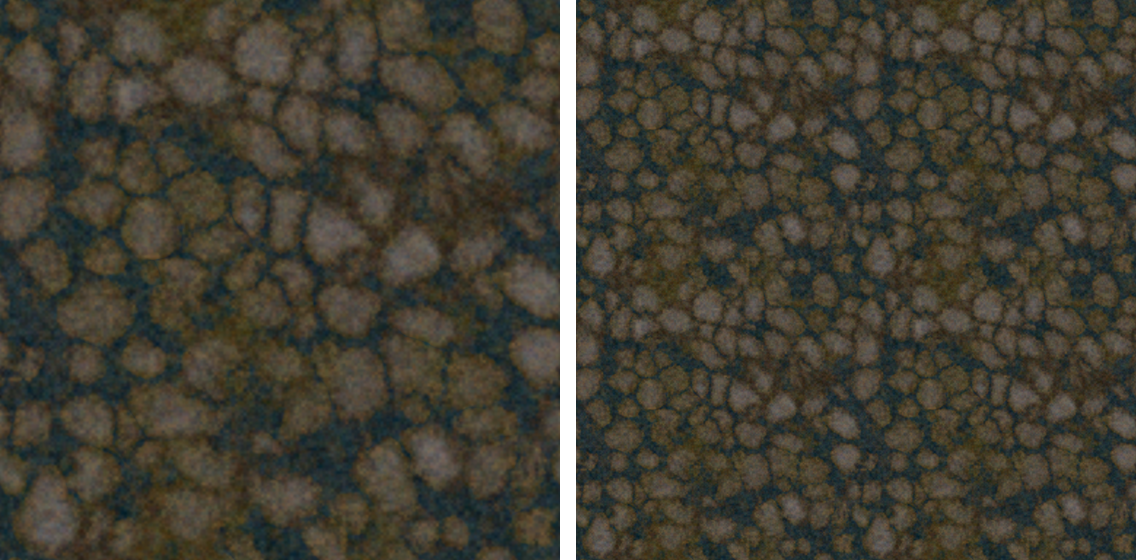
Left: one tile. Right: repeated 2 by 2.
A Shadertoy shader for this texture:

```glsl
// Tiling ground of worn, mossy cobbles with damp blue-green crevices.

const vec3 DAMP  = vec3(0.125, 0.180, 0.190);
const vec3 SOIL  = vec3(0.215, 0.180, 0.130);
const vec3 MOSS  = vec3(0.275, 0.240, 0.110);
const vec3 OCHRE = vec3(0.370, 0.305, 0.180);
const vec3 BROWN = vec3(0.285, 0.250, 0.195);
const vec3 GREY  = vec3(0.395, 0.372, 0.360);

// Integer hash of a wrapped cell: three values from 0 to 1
vec3 hash3(vec2 cell, float period, int seed) {
    uvec3 v = uvec3(uvec2(mod(cell, period) + 0.5), uint(seed));
    v = v * 1664525u + 1013904223u;
    v.x += v.y * v.z; v.y += v.z * v.x; v.z += v.x * v.y;
    v ^= v >> 16u;
    v.x += v.y * v.z; v.y += v.z * v.x; v.z += v.x * v.y;
    return vec3(v >> 16u) / 65535.0;
}

// Three channels of value noise that repeat over the canvas
vec3 noise3(vec2 uv, float period, int seed) {
    vec2 p = uv * period;
    vec2 cell = floor(p);
    vec2 f = p - cell;
    f = f * f * (3.0 - 2.0 * f);
    vec3 low = mix(hash3(cell, period, seed),
                   hash3(cell + vec2(1, 0), period, seed), f.x);
    vec3 high = mix(hash3(cell + vec2(0, 1), period, seed),
                    hash3(cell + vec2(1, 1), period, seed), f.x);
    return mix(low, high, f.y);
}

// Octaves of noise, each twice as fine as the last
vec3 fbm3(vec2 uv, float period, int octaves, int seed) {
    vec3 sum = vec3(0.0);
    float weight = 0.5, total = 0.0;
    for (int i = 0; i < octaves; i++) {
        sum += weight * noise3(uv, period, seed + i);
        total += weight;
        weight *= 0.65;
        period *= 2.0;
    }
    return sum / total;
}

float softMin(float a, float b, float k) {
    float h = max(k - abs(a - b), 0.0) / k;
    return min(a, b) - 0.25 * h * h * k;
}

// Packed leaning ellipses: x = depth inside the nearest stone, y = its tone
vec2 stones(vec2 uv, float grid, int seed) {
    vec2 p = uv * grid;
    vec2 base = floor(p);
    float nearest = 9.0, second = 9.0, tone = 0.0;
    for (int j = -2; j <= 2; j++)
    for (int i = -2; i <= 2; i++) {
        vec2 cell = base + vec2(i, j);
        vec3 place = hash3(cell, grid, seed);
        vec3 form = hash3(cell, grid, seed + 1);
        float angle = 2.0 + 2.2 * (place.z - 0.5);
        float stretch = mix(1.0, 1.3, form.y);
        float radius = mix(0.32, 0.78, form.x);
        vec2 q = p - cell - 0.5 - 0.9 * (place.xy - 0.5);
        vec2 axis = vec2(cos(angle), sin(angle));
        q = vec2(dot(q, axis) / stretch, dot(q, vec2(-axis.y, axis.x)) * stretch);
        float d = length(q) - radius;
        if (d < nearest) {
            second = nearest;
            nearest = d;
            tone = form.z;
        } else {
            second = min(second, d);
        }
    }
    return vec2(softMin(-nearest, 0.5 * (second - nearest), 0.2) / grid, tone);
}

void mainImage(out vec4 fragColor, in vec2 fragCoord) {
    vec2 uv = fragCoord / iResolution.xy;

    // Noise at several scales
    vec3 broad = fbm3(uv, 6.0, 3, 10);
    vec3 mottle = fbm3(uv, 36.0, 3, 20) - 0.5;
    vec3 grain = fbm3(uv, 96.0, 2, 30) - 0.5;
    vec2 warped = uv + 0.026 * (noise3(uv, 16.0, 40).xy - 0.5)
                     + 0.010 * (noise3(uv, 44.0, 41).xy - 0.5);

    // Large stones, with small pebbles in the open soil
    vec2 cobble = stones(warped, 10.0, 50);
    vec2 pebble = stones(warped, 21.0, 60);
    float depth = cobble.x + 0.012 * mottle.x + 0.008 * grain.y;
    float body = smoothstep(-0.002, 0.017, depth);
    float crown = smoothstep(0.002, 0.036, depth);

    // Soil, moss and damp gaps
    float mossy = smoothstep(0.38, 0.66, broad.x + 0.5 * mottle.y);
    vec3 ground = mix(SOIL, MOSS, 0.75 * mossy);
    ground = mix(ground, BROWN, 0.6 * smoothstep(0.002, 0.018, pebble.x));
    float gap = 1.0 - smoothstep(-0.003, 0.010, depth);
    float pebbleGap = 1.0 - smoothstep(0.002, 0.016, pebble.x);
    float wet = smoothstep(0.36, 0.56, broad.y + 0.4 * mottle.z);
    ground = mix(ground, DAMP, gap * wet * mix(0.5, 1.0, pebbleGap));

    // Brown flanks rising to pale grey crowns
    vec3 flank = mix(BROWN, MOSS, 0.4 * mossy);
    float pale = crown * mix(0.3, 1.0, cobble.y) * mix(1.0, 0.65, mossy);
    vec3 color = mix(ground, mix(flank, GREY, pale), body);

    // Ochre lichen and coloured grain
    float lichen = smoothstep(0.02, 0.22, mottle.z + 0.5 * grain.x);
    color = mix(color, OCHRE, 0.42 * lichen * body * (1.0 - 0.6 * pale));
    color += grain.x * vec3(0.13, 0.12, 0.10) + mottle.x * vec3(0.08, 0.07, 0.06);
    color += grain.y * vec3(0.07, 0.01, -0.08) + grain.z * vec3(-0.05, 0.04, 0.01);

    fragColor = vec4(clamp(color, 0.0, 1.0), 1.0);
}
```
